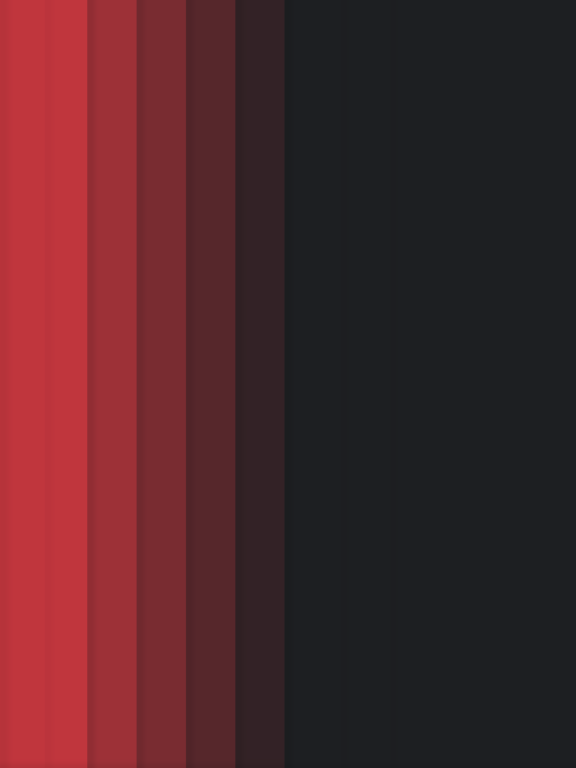
Reproduce this background procedurally as a Shadertoy shader.

```glsl
// Vertical bands stepping from bright red on the left down to charcoal.
// A loop over evenly spaced seams lowers the red level and adds a thin,
// soft shadow to the right of each seam, like overlapping paper strips.

const vec3 RED = vec3(0.752, 0.210, 0.240);
const vec3 CHARCOAL = vec3(0.115, 0.122, 0.133);
const float FIRST_SEAM = 0.1515;   // right end of the brightest band
const float BAND_WIDTH = 0.0857;
const float LEVEL_STEP = 0.217;    // red lost at each seam
const int COLOUR_SEAMS = 5;
const int LAST_SEAM = 6;

// Antialiased step centred on an edge.
float softStep(float edge, float x, float blur) {
    return smoothstep(edge - blur, edge + blur, x);
}

// Shadow that starts at an edge and fades towards the right.
float seamShadow(float edge, float x, float reach, float blur) {
    return softStep(edge, x, blur) * (1.0 - smoothstep(0.3, 1.0, (x - edge) / reach));
}

void mainImage(out vec4 fragColor, in vec2 fragCoord) {
    vec2 uv = fragCoord / iResolution.xy;
    float blur = max(0.8 / iResolution.x, 0.0012);

    // Bands and their seams
    float steps = 0.0;
    float shade = 0.05 * seamShadow(0.0, uv.x, 0.024, blur);
    for (int i = -1; i <= LAST_SEAM; i++) {
        float seam = FIRST_SEAM + float(i) * BAND_WIDTH;
        bool changesColour = i >= 0 && i < COLOUR_SEAMS;
        if (changesColour) steps += softStep(seam, uv.x, blur);
        float strength = changesColour ? 0.075 : 0.025;
        float offset = changesColour ? 0.0 : 0.012;
        shade += strength * seamShadow(seam + offset, uv.x, 0.020, blur);
    }
    float redLevel = max(1.0 - LEVEL_STEP * steps, 0.0);
    vec3 colour = mix(CHARCOAL, RED, redLevel) * (1.0 - shade);

    // Faint darkening along the lower border
    colour *= 1.0 - 0.06 * (1.0 - smoothstep(0.0, 0.012, uv.y));

    fragColor = vec4(colour, 1.0);
}
```
